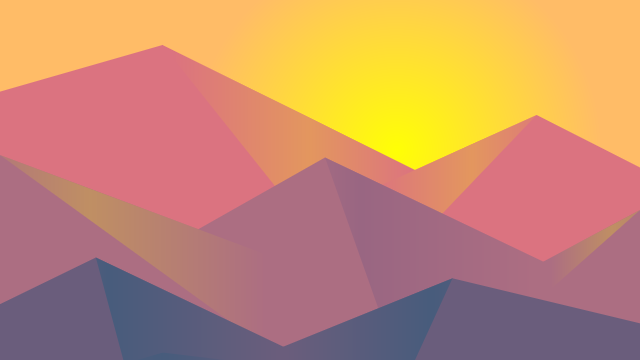
Write a WebGL 2 fragment shader that draws this background.

```glsl
#version 300 es
precision highp float;
// Low-poly mountains at sunset: three ranges in front of a glowing sky.
// Each mountain is a tent-shaped ridge; a facet, bounded by a line from the
// summit to a foot point, tints one side with a horizontal fade.

uniform vec2 u_resolution;
out vec4 outColor;

// Lengths are in canvas heights on a 16:9 layout, origin at the lower left.
struct Mountain {
  vec2 top;     // summit
  vec2 slopes;  // descent to the left and to the right
  vec2 foot;    // lower end of the facet edge
  float side;   // +1 tints right of the edge, -1 left
  vec3 fade;    // x where the tint starts, peaks and ends
};

const float ASPECT = 16.0 / 9.0;
const vec2 SUN_CENTER = vec2(1.102, 0.583);
const float GLOW_RADIUS = 0.57;

const vec3 SKY = vec3(1.0, 0.737, 0.405);
const vec3 SUN = vec3(1.0, 1.0, 0.02);
const vec3 ROSE = vec3(0.86, 0.45, 0.50);
const vec3 APRICOT = vec3(0.89, 0.59, 0.37);
const vec3 MAUVE = vec3(0.675, 0.43, 0.51);
const vec3 TAN = vec3(0.75, 0.56, 0.39);
const vec3 PLUM = vec3(0.60, 0.40, 0.51);
const vec3 SLATE = vec3(0.415, 0.365, 0.485);
const vec3 BLUE = vec3(0.28, 0.36, 0.485);

const Mountain FAR_LEFT = Mountain(vec2(0.4514, 0.875), vec2(0.287, 0.495),
    vec2(0.7616, 0.4861), 1.0, vec3(0.48, 0.86, 1.16));
const Mountain FAR_RIGHT = Mountain(vec2(1.4907, 0.6806), vec2(0.452, 0.508),
    vec2(1.2315, 0.4097), -1.0, vec3(1.03, 1.31, 1.56));
const Mountain MID_LEFT = Mountain(vec2(0.0, 0.5694), vec2(0.0, 0.374),
    vec2(0.6204, 0.1204), 1.0, vec3(-0.14, 0.25, 0.74));
const Mountain MID_CENTER = Mountain(vec2(0.9028, 0.5625), vec2(0.566, 0.477),
    vec2(1.0509, 0.1435), 1.0, vec3(0.79, 1.0, 1.48));
const Mountain MID_RIGHT = Mountain(vec2(1.7778, 0.4167), vec2(0.534, 0.0),
    vec2(1.5741, 0.2361), -1.0, vec3(1.53, 1.70, 1.95));
const Mountain NEAR_LEFT = Mountain(vec2(0.2662, 0.2847), vec2(0.487, 0.4756),
    vec2(0.3426, 0.0), 1.0, vec3(0.10, 0.30, 0.77));
const Mountain NEAR_RIGHT = Mountain(vec2(1.2569, 0.2269), vec2(0.404, 0.24),
    vec2(1.1528, 0.0), -1.0, vec3(0.80, 1.20, 1.50));
const Mountain FOOTHILL = Mountain(vec2(0.4514, 0.0208), vec2(0.30, 0.12),
    vec2(0.37, 0.0), 1.0, vec3(0.25, 0.45, 0.66));

// Antialiased coverage of a signed distance, positive inside.
float coverage(float dist) {
  return clamp(dist * u_resolution.y + 0.5, 0.0, 1.0);
}

// Area below the ridge of one mountain.
float ridgeMask(vec2 p, Mountain m) {
  float dx = p.x - m.top.x;
  float slope = dx < 0.0 ? m.slopes.x : m.slopes.y;
  float height = m.top.y - abs(dx) * slope - p.y;
  return coverage(height / sqrt(1.0 + slope * slope));
}

// Tinted face: below the ridge, on one side of the edge, faded along x.
float facetMask(vec2 p, Mountain m) {
  vec2 edge = normalize(m.foot - m.top);
  float face = coverage(m.side * dot(p - m.top, vec2(-edge.y, edge.x)));
  float rise = (p.x - m.fade.x) / (m.fade.y - m.fade.x);
  float fall = (m.fade.z - p.x) / (m.fade.z - m.fade.y);
  return ridgeMask(p, m) * face * clamp(min(rise, fall), 0.0, 1.0);
}

void addBody(inout vec3 color, vec2 p, Mountain m, vec3 tone) {
  color = mix(color, tone, ridgeMask(p, m));
}

void addFacet(inout vec3 color, vec2 p, Mountain m, vec3 tone) {
  color = mix(color, tone, facetMask(p, m));
}

void main() {
  vec2 p = gl_FragCoord.xy / u_resolution * vec2(ASPECT, 1.0);

  // Sky and sun glow
  float glow = clamp(1.0 - distance(p, SUN_CENTER) / GLOW_RADIUS, 0.0, 1.0);
  vec3 color = mix(SKY, SUN, glow);

  // Far range
  addBody(color, p, FAR_LEFT, ROSE);
  addFacet(color, p, FAR_LEFT, APRICOT);
  addBody(color, p, FAR_RIGHT, ROSE);
  addFacet(color, p, FAR_RIGHT, APRICOT);

  // Middle range: bodies merge before their facets are laid on
  addBody(color, p, MID_LEFT, MAUVE);
  addBody(color, p, MID_CENTER, MAUVE);
  addBody(color, p, MID_RIGHT, MAUVE);
  addFacet(color, p, MID_CENTER, PLUM);
  addFacet(color, p, MID_LEFT, TAN);
  addFacet(color, p, MID_RIGHT, TAN);

  // Near range
  addBody(color, p, NEAR_LEFT, SLATE);
  addBody(color, p, NEAR_RIGHT, SLATE);
  addFacet(color, p, NEAR_LEFT, BLUE);
  addFacet(color, p, NEAR_RIGHT, BLUE);
  addFacet(color, p, FOOTHILL, BLUE);

  outColor = vec4(color, 1.0);
}
```
